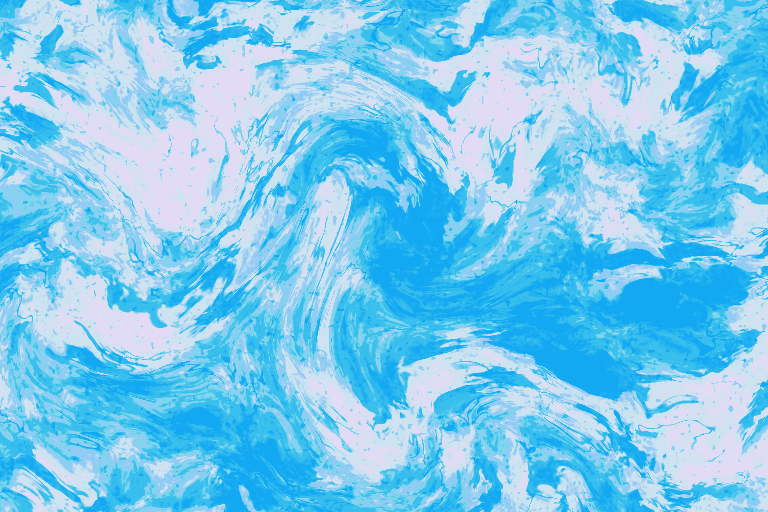
This texture is drawn by a Shadertoy shader. Its source:

```glsl
const vec3 DEEP_BLUE = vec3(0.07, 0.66, 0.95);
const vec3 CYAN = vec3(0.22, 0.75, 0.93);
const vec3 AQUA = vec3(0.51, 0.84, 0.93);
const vec3 SKY = vec3(0.57, 0.79, 0.96);
const vec3 PALE = vec3(0.80, 0.89, 0.94);
const vec3 LILAC = vec3(0.89, 0.86, 0.96);

vec2 hash2(vec2 p) {
    vec3 h = fract(p.xyx * vec3(0.1031, 0.1030, 0.0973));
    h += dot(h, h.yzx + 33.33);
    return fract((h.xx + h.yz) * h.zy);
}

float cornerSlope(vec2 cell, vec2 offset) {
    float angle = 6.2832 * hash2(cell + 50.0).x;
    return dot(vec2(cos(angle), sin(angle)), offset);
}

float gradientNoise(vec2 p) {
    vec2 i = floor(p);
    vec2 f = p - i;
    vec2 u = f * f * f * (f * (f * 6.0 - 15.0) + 10.0);
    vec2 e = vec2(1.0, 0.0);
    float low = mix(cornerSlope(i, f), cornerSlope(i + e, f - e), u.x);
    float high = mix(cornerSlope(i + e.yx, f - e.yx), cornerSlope(i + 1.0, f - 1.0), u.x);
    return mix(low, high, u.y);
}

float fbm(vec2 p, int octaves, float gain) {
    float sum = 0.0;
    float amplitude = 1.0;
    for (int i = 0; i < octaves; i++) {
        sum += amplitude * gradientNoise(p);
        p = mat2(1.6, 1.2, -1.2, 1.6) * p + 7.3;
        amplitude *= gain;
    }
    return sum;
}

vec2 warp(vec2 p, float scale, float amount) {
    return p + amount * vec2(fbm(p * scale + 3.1, 3, 0.5), fbm(p * scale + 19.7, 3, 0.5));
}

// Turns the plane around scattered vortex centres
vec2 swirl(vec2 p, int count, float radius) {
    for (int i = 0; i < count; i++) {
        float id = float(i);
        vec2 jitter = hash2(vec2(id, 4.0));
        vec2 centre = vec2((id + jitter.x) * 1.5 / float(count), 0.1 + 0.8 * jitter.y);
        vec2 d = p - centre;
        float angle = 1.3 * sin(id * 2.4 + 1.0) * exp(-dot(d, d) / (radius * radius));
        float c = cos(angle);
        float s = sin(angle);
        p = centre + mat2(c, s, -s, c) * d;
    }
    return p;
}

// Thin line along the zero crossing of a field
float hairline(float field, float width) {
    return 1.0 - smoothstep(0.3 * width, width, abs(field));
}

float specks(vec2 p, float scale, float threshold) {
    return smoothstep(threshold, threshold + 0.12, gradientNoise(p * scale + 9.0));
}

// Ink ramp from deep blue to lilac white
vec3 inkColor(float tone) {
    vec3 c = mix(DEEP_BLUE, CYAN, smoothstep(0.05, 0.28, tone));
    c = mix(c, AQUA, smoothstep(0.36, 0.52, tone));
    c = mix(c, SKY, smoothstep(0.51, 0.62, tone));
    c = mix(c, PALE, smoothstep(0.63, 0.78, tone));
    return mix(c, LILAC, smoothstep(0.82, 0.97, tone));
}

void mainImage(out vec4 fragColor, in vec2 fragCoord) {
    vec2 p = fragCoord / iResolution.y;
    vec2 flow = warp(swirl(p, 7, 0.22), 3.0, 0.09);
    vec2 curl = warp(flow, 11.0, 0.028);

    // Broad pools, drawn-out strands, small blots and fine mottling
    float pools = fbm(flow * vec2(2.2, 3.2) + 5.0, 4, 0.55);
    float strands = fbm(curl * vec2(5.0, 14.0) + 31.0, 5, 0.62);
    float blots = fbm(curl * vec2(12.0, 14.0) + 71.0, 4, 0.6);
    float mottle = fbm(curl * vec2(20.0, 24.0) + 11.0, 4, 0.8);

    // Soft wash
    float body = 0.85 * pools + 0.30 * strands + 0.38 * mottle - 0.03;
    float wash = smoothstep(-0.72, 0.72, body);

    // Sharp shards of blue between pale ground
    float islandField = mix(strands, blots, 0.5) + 0.42 * pools + 0.06;
    float islands = smoothstep(-0.05, 0.05, islandField + 0.06 * mottle);
    float marbled = mix(0.02 + 0.34 * wash, 0.56 + 0.45 * wash, islands);
    float sharpZone = smoothstep(-0.10, 0.16, fbm(flow * 3.0 + 43.0, 3, 0.5));
    float tone = mix(wash, marbled, sharpZone);

    // Broken hairline veins and scattered specks
    float veinZone = smoothstep(0.05, 0.22, gradientNoise(p * 9.0 + 23.0));
    float veins = hairline(fbm(curl * vec2(8.0, 13.0) + 61.0, 4, 0.6), 0.07);
    tone -= 0.45 * veinZone * veins;
    tone -= 0.28 * specks(p, 62.0, 0.36);
    tone -= 0.25 * specks(p, 95.0, 0.38);
    tone += 0.09 * gradientNoise(p * 120.0);

    fragColor = vec4(inkColor(clamp(tone, 0.0, 1.0)), 1.0);
}
```
